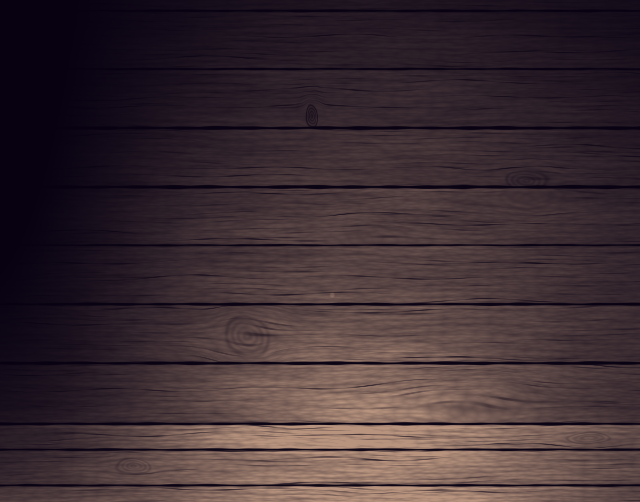
Reproduce this texture procedurally as a Shadertoy shader.

```glsl
// Dark weathered wooden planks above a narrow floor, lit by a warm pool of light low at the centre.

const vec3 SHADOW_COLOUR = vec3(0.030, 0.005, 0.070);
const vec3 LIGHT_COLOUR = vec3(0.63, 0.505, 0.44);
const vec2 GLOW_CENTRE = vec2(0.58, 0.20);
const vec2 GLOW_SIZE = vec2(0.25, 0.13);
const float FLOOR_EDGE = 0.1556;
const float FIBRE_DENSITY = 135.0;
const float PORE_DENSITY = 210.0;
const float BEND = 0.006;

// Seams from top to bottom: height, half thickness
const int SEAM_COUNT = 10;
const vec2 SEAMS[SEAM_COUNT] = vec2[](
    vec2(0.9785, 0.0016), vec2(0.8626, 0.0014), vec2(0.7450, 0.0024),
    vec2(0.6275, 0.0025), vec2(0.5116, 0.0012), vec2(0.3940, 0.0019),
    vec2(0.2765, 0.0022), vec2(0.1556, 0.0019), vec2(0.1043, 0.0015),
    vec2(0.0331, 0.0015));

// Knots: centre and radii, with a separate darkness
const int KNOT_COUNT = 10;
const vec4 KNOTS[KNOT_COUNT] = vec4[](
    vec4(0.493, 0.330, 0.046, 0.040), vec4(0.621, 0.768, 0.012, 0.022),
    vec4(1.050, 0.640, 0.042, 0.020), vec4(1.060, 0.608, 0.060, 0.022),
    vec4(0.265, 0.071, 0.035, 0.015), vec4(1.172, 0.127, 0.040, 0.011),
    vec4(0.000, 0.690, 0.020, 0.035), vec4(0.950, 0.185, 0.090, 0.040),
    vec4(0.730, 0.517, 0.070, 0.025), vec4(0.100, 0.135, 0.045, 0.009));
const float KNOT_INK[KNOT_COUNT] = float[](
    0.55, 1.6, 0.8, 0.2, 0.6, 0.6, 0.7, 0.0, 0.0, 0.2);

float hash(vec2 p) {
    return fract(sin(dot(p, vec2(127.1, 311.7))) * 43758.5);
}

// Distance to the nearest scattered point
float cellular(vec2 p) {
    vec2 cell = floor(p);
    float nearest = 2.0;
    for (int j = -1; j <= 1; j++)
    for (int i = -1; i <= 1; i++) {
        vec2 c = cell + vec2(i, j);
        vec2 point = c + vec2(hash(c), hash(c + 37.3));
        nearest = min(nearest, length(p - point));
    }
    return nearest;
}

// Layered sines that bend slowly along the plank
float waves(vec2 p, float seed) {
    float sum = 0.0, amplitude = 0.5;
    vec2 frequency = vec2(4.0, 13.0);
    for (int i = 0; i < 4; i++) {
        sum += amplitude * sin(dot(p, frequency) + seed * (2.3 + float(i)) + sum);
        frequency *= vec2(1.9, -1.7);
        amplitude *= 0.55;
    }
    return sum;
}

int plankAt(float y) {
    int plank = 0;
    for (int i = 0; i < SEAM_COUNT; i++) plank += int(y < SEAMS[i].x);
    return plank;
}

float lighting(vec2 uv) {
    float level = uv.y < FLOOR_EDGE ? 0.95 : 0.82 - 0.68 * uv.y;
    vec2 g = (uv - GLOW_CENTRE) / GLOW_SIZE;
    level += 0.2 * exp(-dot(g, g));
    float leftSide = mix(mix(0.42, -0.22, sqrt(uv.y)), 1.0, smoothstep(-0.04, 0.55, uv.x));
    return level * max(leftSide, 0.0) * (1.0 - 0.5 * smoothstep(0.6, 1.05, uv.x));
}

// Thin broken splits that follow the grain
float cracks(vec2 grain, float seed, float density, float pace, float share, float pixel) {
    float row = grain.y * density + 0.2 * sin(grain.x * 21.0 + seed);
    float id = floor(row);
    float along = grain.x * pace + 7.0 * hash(vec2(id, seed));
    float present = step(1.0 - share, hash(vec2(id + seed * 9.0, floor(along))));
    float taper = sin(3.14159 * fract(along));
    float broken = 0.65 + 0.35 * sin(grain.x * 61.0 + id * 5.0);
    float offset = abs(fract(row) - 0.5);
    float width = 0.00045 * density * taper;
    return present * taper * broken * (1.0 - smoothstep(width, width + density * pixel * 0.8, offset));
}

void mainImage(out vec4 fragColor, in vec2 fragCoord) {
    vec2 uv = fragCoord / iResolution.xy;
    vec2 p = fragCoord / iResolution.y;
    float pixel = 1.0 / iResolution.y;
    int plank = plankAt(p.y);
    float seed = float(plank) * 1.73 + 0.6;

    // Knots push the grain aside and add rings
    vec2 grain = p + vec2(0.0, BEND * waves(p, seed));
    float knotShade = 1.0;
    for (int i = 0; i < KNOT_COUNT; i++) {
        if (plankAt(KNOTS[i].y) != plank) continue;
        vec2 d = (p - KNOTS[i].xy) / KNOTS[i].zw;
        float r = length(d) + 0.08 * sin(3.0 * d.x + 2.0 * d.y + seed);
        grain.y -= 0.65 * (p.y - KNOTS[i].y) * exp(-0.4 * r * r);
        float rings = 0.5 + 0.5 * sin(r * 21.0);
        float ink = (0.06 + 0.20 * rings) * (1.0 - smoothstep(0.75, 1.15, r));
        ink += 0.25 * exp(-110.0 * (r - 1.0) * (r - 1.0));
        knotShade *= max(0.1, 1.0 - KNOT_INK[i] * ink);
    }

    // Fibres, dark pores, growth bands and blotches
    float density = p.y < FLOOR_EDGE ? 1.4 : 1.0;
    float fibre = cellular(vec2(grain.x * 9.0 + seed * 11.0, grain.y * FIBRE_DENSITY * density));
    float pore = cellular(vec2(grain.x * 42.0, grain.y * PORE_DENSITY + seed * 5.0));
    float bands = sin(grain.y * 430.0 * density + 3.0 * waves(grain, seed + 4.0));
    float blotch = waves(vec2(p.x * 1.6, grain.y * 3.0), seed + 2.0);
    float wood = 1.04 + 0.26 * (0.47 - fibre) + 0.24 * (0.47 - pore) + 0.05 * bands;
    wood *= (1.0 + 0.12 * blotch) * (0.93 + 0.14 * hash(vec2(seed, 3.0))) * knotShade;
    wood *= 1.0 - 0.65 * cracks(grain, seed, 64.0, 2.2, 0.28, pixel);
    wood *= 1.0 - 0.38 * cracks(grain, seed + 5.0, 115.0, 4.5, 0.34, pixel);

    // Ragged gaps with a faint lit lip beneath
    for (int i = 0; i < SEAM_COUNT; i++) {
        float ragged = sin(p.x * 23.0 + float(i) * 2.0) + sin(p.x * 87.0 + float(i));
        float offset = p.y - SEAMS[i].x - 0.0005 * waves(p * 9.0, float(i));
        float width = SEAMS[i].y * (1.0 + 0.22 * ragged);
        float lip = (offset + 0.006) / 0.002;
        wood *= 1.0 + 0.15 * exp(-lip * lip);
        wood *= 1.0 - 0.2 * exp(-abs(offset) * 260.0);
        wood *= mix(0.03, 1.0, smoothstep(width - 0.5 * pixel, width + pixel, abs(offset)));
    }

    // Small pale chip on the wall
    float chip = 1.0 - smoothstep(0.002, 0.007, length(p - vec2(0.662, 0.412)));
    float tone = lighting(uv) * wood + 0.2 * chip;
    fragColor = vec4(mix(SHADOW_COLOUR, LIGHT_COLOUR, clamp(tone, 0.0, 1.15)), 1.0);
}
```
